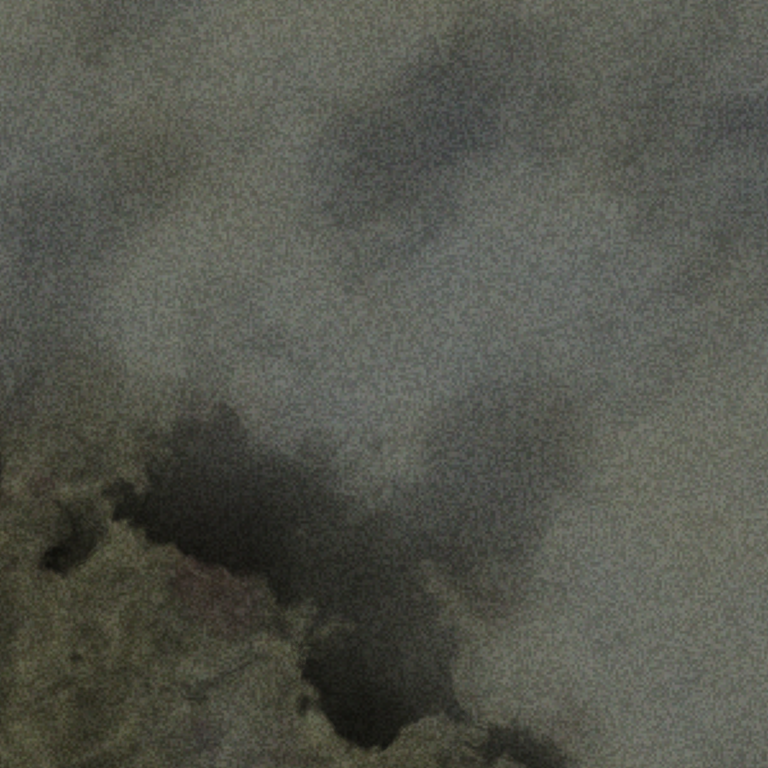
Write a WebGL 2 fragment shader that draws this texture.

```glsl
#version 300 es
precision highp float;
// Grey-green mist drifting over a dark, ragged undergrowth in the lower left.
// Layered value noise shapes mist and shadow clumps, cellular noise dapples
// the leaves, and a fine film grain covers everything.

uniform vec2 u_resolution;
out vec4 fragColor;

const vec3 MIST_LIGHT = vec3(0.405, 0.415, 0.380);
const vec3 MIST_DIM   = vec3(0.295, 0.302, 0.280);
const vec3 OLIVE      = vec3(0.245, 0.240, 0.170);
const vec3 BROWN      = vec3(0.200, 0.165, 0.130);
const vec3 SHADOW     = vec3(0.055, 0.055, 0.042);
const vec3 HAZE_SHADE = vec3(0.220, 0.225, 0.208);

const vec2  THICKET_SIZE = vec2(0.76, 0.64); // where its edge meets the axes
const float THICKET_WAVER = 0.9;             // raggedness of that edge
const float MIST_SCALE = 3.2;
const float CLUMP_SCALE = 6.0;
const float LEAF_SCALE = 48.0;
const float GRAIN_SCALE = 300.0;
const float GRAIN_LUMA = 0.115;
const float GRAIN_CHROMA = 0.035;

// Integer hash of a lattice point, two values in 0..1
vec2 hash2(vec2 cell) {
  uvec2 q = uvec2(ivec2(cell) + 32768);
  uint h = q.x * 1597u ^ q.y * 51749u;
  h = (h ^ (h >> 15)) * 739391u;
  h = (h ^ (h >> 13)) * 915727u;
  h ^= h >> 16;
  return vec2(h & 65535u, h >> 16) / 65535.0;
}

float valueNoise(vec2 p) {
  vec2 i = floor(p), f = fract(p);
  f = f * f * (3.0 - 2.0 * f);
  float low = mix(hash2(i).x, hash2(i + vec2(1, 0)).x, f.x);
  float high = mix(hash2(i + vec2(0, 1)).x, hash2(i + vec2(1, 1)).x, f.x);
  return mix(low, high, f.y);
}

// Octaves are turned against each other to hide the lattice
float fbm(vec2 p, int octaves, float gain) {
  const mat2 TURN = mat2(1.6, 1.2, -1.2, 1.6);
  float sum = 0.0, total = 0.0, amp = 1.0;
  for (int i = 0; i < octaves; i++) {
    sum += amp * valueNoise(p);
    total += amp;
    amp *= gain;
    p = TURN * p + 17.3;
  }
  return sum / total;
}

// Soft round dabs of varying strength around jittered cell points
float cellDabs(vec2 p) {
  vec2 base = floor(p);
  float dab = 0.0;
  for (int y = -1; y <= 1; y++) {
    for (int x = -1; x <= 1; x++) {
      vec2 cell = base + vec2(x, y);
      vec2 seed = hash2(cell);
      float dist = length(cell + seed - p);
      float strength = hash2(cell + 91.0).x;
      dab = max(dab, strength * (1.0 - smoothstep(0.1, 0.85, dist)));
    }
  }
  return dab;
}

void main() {
  vec2 uv = gl_FragCoord.xy / min(u_resolution.x, u_resolution.y);
  vec2 warp = vec2(fbm(uv * 9.0 + 3.0, 4, 0.55),
                   fbm(uv * 9.0 + 41.0, 4, 0.55)) - 0.5;

  // Distance from the lower left corner, about 1 at the thicket edge
  float depth = dot(uv, 1.0 / THICKET_SIZE);
  depth += THICKET_WAVER * (fbm(uv * 3.5 + 7.0, 5, 0.5) - 0.5);
  float near = 1.0 - smoothstep(0.35, 1.25, depth);

  // Mist, stretched along the rising diagonal
  vec2 drift = vec2(uv.x + uv.y, 1.5 * (uv.y - uv.x)) * 0.7;
  float billow = fbm(drift * MIST_SCALE + 0.5 * warp + 23.0, 5, 0.5);
  float light = smoothstep(0.22, 0.68, billow + 0.05 * smoothstep(0.9, 2.2, depth));
  vec3 color = mix(MIST_DIM, MIST_LIGHT, light);
  float tint = fbm(uv * 5.0 + 60.0, 4, 0.5) - 0.5;
  color += tint * vec3(0.03, 0.015, -0.04);

  // Undergrowth with mottled leaves
  float mottle = fbm(uv * 26.0 + warp * 2.0, 5, 0.62);
  float earth = smoothstep(0.48, 0.68, fbm(uv * 7.0 + 80.0, 4, 0.5));
  vec3 growth = mix(OLIVE, BROWN, earth) * (0.45 + 1.0 * mottle);
  growth += 0.055 * cellDabs(uv * LEAF_SCALE + warp * 6.0);
  color = mix(color, growth, 0.92 * near);

  // Dark clumps: crisp and black when near, faint grey shapes in the mist
  float clump = fbm(uv * CLUMP_SCALE + warp * 1.1 + 12.0, 6, 0.56);
  float edge = mix(0.13, 0.06, near);
  float hollow = smoothstep(0.54 - edge, 0.54 + edge, clump);
  float reach = 1.0 - smoothstep(0.45, 1.75, depth);
  color = mix(color, mix(HAZE_SHADE, SHADOW, near), hollow * reach * 0.9);

  // Film grain
  vec2 g = uv * GRAIN_SCALE;
  float luma = valueNoise(g) - 0.5;
  vec3 chroma = vec3(valueNoise(g + 311.0), valueNoise(g + 523.0), valueNoise(g + 747.0)) - 0.5;
  float exposure = 0.35 + 0.65 * smoothstep(0.05, 0.32, color.g);
  color += exposure * (GRAIN_LUMA * luma + GRAIN_CHROMA * chroma);

  fragColor = vec4(clamp(color, 0.0, 1.0), 1.0);
}
```
